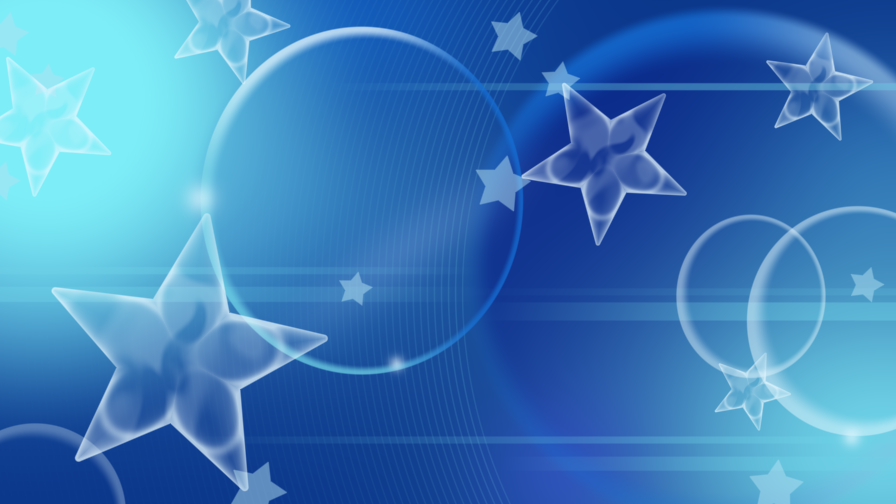
This background is drawn by a Shadertoy shader. Its source:

```glsl
// Glossy blue backdrop: soft colour pools, light bars, crescent rings and glass stars.
// Pools are gaussian tints; rings and stars are distance functions with soft falloffs.
// Lengths are in units of the canvas height, origin at the lower left.
#define GLASS_WAIST .43
#define FLAT_WAIST .54
#define RIM_SHARPNESS 24.
#define FLAT_OPACITY .5
#define BAR_OPACITY .42
#define LINE_SPACING .014
#define LINE_OPACITY .17

const vec3 NAVY = vec3(.03, .14, .53), DEEP = vec3(.04, .21, .54), MID = vec3(.22, .53, .77);
const vec3 CYAN = vec3(.49, .93, .97), AQUA = vec3(.43, .82, .9), ICE = vec3(.9, .97, 1);
const vec3 VIOLET = vec3(.22, .3, .82), AZURE = vec3(.08, .43, .83);

float hash(vec2 p) {
    vec3 h = fract(p.xyx * .1031);
    h += dot(h, h.yzx + 33.33);
    return fract((h.x + h.y) * h.z);
}

float noise(vec2 p) {
    vec2 i = floor(p), f = fract(p);
    f = f * f * (3. - 2. * f);
    return mix(mix(hash(i), hash(i + vec2(1, 0)), f.x),
               mix(hash(i + vec2(0, 1)), hash(i + vec2(1, 1)), f.x), f.y);
}

float fill(float d, float soft) { return 1. - smoothstep(-soft, soft, d); }

vec3 tint(vec3 base, vec2 offset, vec2 size, vec3 colour, float strength) {
    vec2 q = offset / size;
    return mix(base, colour, strength * exp(-dot(q, q)));
}

// Folds the plane into half an arm of a five pointed star
vec2 foldArm(vec2 p) {
    const vec2 k = vec2(.80902, -.58779), m = vec2(-k.x, k.y);
    p.x = abs(p.x);
    p -= 2. * max(dot(k, p), 0.) * k;
    p -= 2. * max(dot(m, p), 0.) * m;
    return vec2(abs(p.x), p.y);
}

// Signed distance to a unit star with rounded tips
float starDistance(vec2 p, float waist) {
    const float tip = .975;
    p = foldArm(p) - vec2(0, tip);
    vec2 side = waist * vec2(.58779, .80902) - vec2(0, 1);
    float h = clamp(dot(p, side) / dot(side, side), 0., tip);
    return length(p - side * h) * sign(p.y * side.x - p.x * side.y) - (1. - tip);
}

float glassStar(vec2 q, float soft) {
    float d = starDistance(q, GLASS_WAIST), sheen = noise(q * 3. + 7.);
    float rim = exp(min(d, 0.) * RIM_SHARPNESS) * (.4 + .8 * sheen);
    float oval = length((foldArm(q) - vec2(0, .38)) / vec2(.22, .3)) - 1.;
    float lens = exp(-60. * oval * oval) * smoothstep(.35, .7, noise(q * 2.5 + 3.));
    float gloss = smoothstep(.5, .9, noise(q * vec2(6, 3) + 2. * sheen));
    return fill(d, soft) * min(.05 + rim + .4 * lens + .3 * gloss, 1.);
}

// Ring with a crisp outer edge, fading inwards; widest towards an angle
float crescent(vec2 p, vec2 radii, float thin, float thick, float facing, float soft) {
    float depth = (1. - length(p / radii)) * radii.x;
    float side = .5 + .5 * dot(normalize(p + 1e-5), vec2(cos(facing), sin(facing)));
    float width = mix(thin, thick, side * side);
    return smoothstep(-soft, soft, depth) * (1. - smoothstep(.2 * width, width, depth));
}

// Star layout: centre, radius, clockwise turn
vec2 starSpace(vec2 p, vec4 s) {
    vec2 q = (p - s.xy) / s.z;
    float c = cos(s.w), n = sin(s.w);
    return vec2(q.x * c - q.y * n, q.x * n + q.y * c);
}

void mainImage(out vec4 fragColor, in vec2 fragCoord) {
    vec2 p = fragCoord / iResolution.y;
    float px = 1. / iResolution.y;

    // Colour pools on the left
    vec3 col = tint(DEEP, p - vec2(.58, .6), vec2(.38, .3), MID, .85);
    col = tint(col, p - vec2(.68, .98), vec2(.3, .2), AZURE, .6);
    col = tint(col, p - vec2(0, .4), vec2(.4, .22), MID, .6);
    col = mix(col, CYAN, 1. - smoothstep(.18, .68, length(p - vec2(.09, .8))));

    // Large disc, pools on the right, broad ring
    vec2 hub = p - vec2(1.435, .468);
    col = mix(col, NAVY, .85 * fill(length(hub) - .485, .03) * (1. - smoothstep(1.2, 1.8, p.x)));
    col = tint(col, p - vec2(1.78, .65), vec2(.3, .25), MID, .6);
    col = tint(col, p - vec2(1.75, .12), vec2(.54, .4), AQUA, 1.);
    col = tint(col, p - vec2(1.12, .06), vec2(.16, .16), VIOLET, .5);
    vec3 bandColour = mix(AZURE, vec3(.55, .72, .88), smoothstep(1.35, 1.75, p.x));
    float bandLight = .08 + .7 * smoothstep(0., .45, hub.y) + .2 * smoothstep(.1, .4, -hub.y);
    col = mix(col, bandColour, bandLight * crescent(hub, vec2(.51), .07, .11, 1.5, .015));

    // Slanted haze and fine curved lines
    vec2 haze = mat2(.82, -.57, .57, .82) * (p - vec2(.8, .5));
    col = tint(col, haze, vec2(.26, .06), vec3(.5, .65, .88), .3);
    float sheaf = length(p - vec2(1.9, .42)) - .975;
    float gap = abs(fract(sheaf / LINE_SPACING) - .5) * LINE_SPACING;
    float fan = smoothstep(0., .01, sheaf) * exp(-4. * max(sheaf, 0.)) * step(p.x, 1.3);
    col = mix(col, AQUA, LINE_OPACITY * fan * (1. - smoothstep(0., 1.5 * px, gap)));

    // Light bars: height, half thickness, x where faded out, x where full
    vec4 bars[7] = vec4[7](vec4(.828, .007, .65, 1.3), vec4(.463, .007, .95, .2),
        vec4(.416, .015, .95, .2), vec4(.382, .018, .95, 1.6), vec4(.421, .007, .9, 3),
        vec4(.127, .007, .35, 1.7), vec4(.08, .014, 1, 1.6));
    for (int i = 0; i < 7; i++) {
        vec4 b = bars[i];
        float fade = clamp((p.x - b.z) / (b.w - b.z), 0., 1.);
        col = mix(col, AQUA, BAR_OPACITY * fade * fill(abs(p.y - b.x) - b.y, px));
    }

    // Thin rings
    vec2 r = p - vec2(.718, .602);
    col = mix(col, MID, .3 * fill(length(r) - .32, .03) * (1. - smoothstep(.4, .8, p.x)));
    vec3 rim = mix(mix(AQUA, ICE, smoothstep(0., .3, r.y)), AZURE, smoothstep(0., .25, r.x));
    col = mix(col, rim, .75 * crescent(r, vec2(.32, .345), .016, .035, 2.8, px));
    col = mix(col, ICE, .45 * crescent(p - vec2(1.49, .412), vec2(.148, .162), .012, .03, 3.6, px));
    col = mix(col, ICE, .5 * crescent(p - vec2(1.702, .363), vec2(.22, .228), .015, .055, 3.8, px));
    col = mix(col, ICE, .3 * crescent(p - vec2(.07, -.02), vec2(.18), .012, .035, 1.2, px));

    // Flat stars
    vec4 flats[10] = vec4[10](vec4(1.016, .928, .05, .3), vec4(1.111, .838, .04, .15),
        vec4(.995, .634, .058, .2), vec4(.704, .426, .035, .2), vec4(1.718, .435, .036, .3),
        vec4(.509, .028, .06, .4), vec4(1.539, .032, .056, .1), vec4(.012, .931, .045, .2),
        vec4(.093, .838, .035, .1), vec4(0, .641, .04, .3));
    for (int i = 0; i < 10; i++) {
        float d = starDistance(starSpace(p, flats[i]), FLAT_WAIST);
        col = mix(col, vec3(.7, .88, .95), FLAT_OPACITY * fill(d, px / flats[i].z));
    }

    // Glass stars
    vec4 glass[6] = vec4[6](vec4(.361, .289, .292, .175), vec4(1.204, .685, .173, .733),
        vec4(.086, .757, .148, .75), vec4(.451, .954, .125, .36),
        vec4(1.62, .824, .113, .19), vec4(1.488, .225, .081, .4));
    for (int i = 0; i < 6; i++)
        col = mix(col, ICE, .75 * glassStar(starSpace(p, glass[i]), px / glass[i].z));

    // Glints on the rings
    vec3 glints[3] = vec3[3](vec3(.398, .606, .03), vec3(.787, .278, .015), vec3(1.69, .132, .018));
    for (int i = 0; i < 3; i++) col = tint(col, p - glints[i].xy, glints[i].zz, ICE, .6);
    fragColor = vec4(col, 1);
}
```
